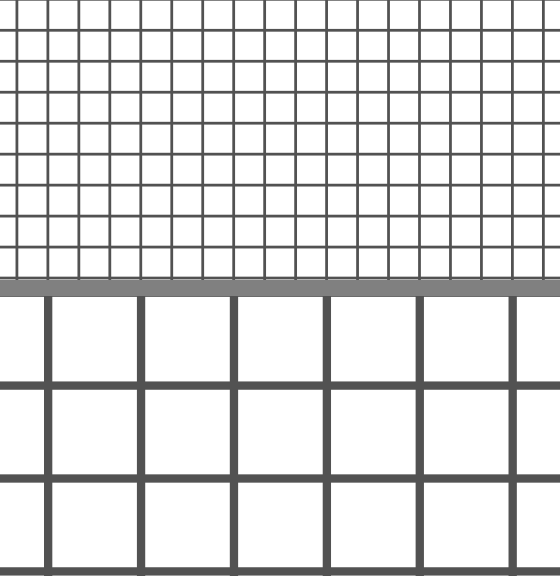
Top: the whole. Bottom: its middle third, enlarged.
Write a WebGL 1 fragment shader that draws this pattern.

```glsl
precision highp float;

uniform vec2 u_resolution;

const float CELL_SIZE = 0.1106;
const float LINE_WIDTH = 0.0099;
const vec2 GRID_ORIGIN = vec2(0.0604, 0.0070);
const vec3 PAPER_COLOR = vec3(1.0);
const vec3 LINE_COLOR = vec3(0.32);

// Distance on each axis to the nearest grid line
vec2 gridDistance(vec2 point, vec2 origin, float cellSize) {
    vec2 cell = (point - origin) / cellSize;
    return abs(fract(cell + 0.5) - 0.5) * cellSize;
}

// Antialiased coverage of a line on each axis
vec2 lineCoverage(vec2 distanceToLine, float width, float pixelSize) {
    return clamp((0.5 * width - distanceToLine) / pixelSize + 0.5, 0.0, 1.0);
}

void main() {
    // Canvas height is one unit
    float pixelSize = 1.0 / u_resolution.y;
    vec2 point = gl_FragCoord.xy * pixelSize;

    vec2 toLine = gridDistance(point, GRID_ORIGIN, CELL_SIZE);
    vec2 coverage = lineCoverage(toLine, LINE_WIDTH, pixelSize);

    // Union of the vertical and horizontal lines
    float ink = 1.0 - (1.0 - coverage.x) * (1.0 - coverage.y);
    gl_FragColor = vec4(mix(PAPER_COLOR, LINE_COLOR, ink), 1.0);
}
```
